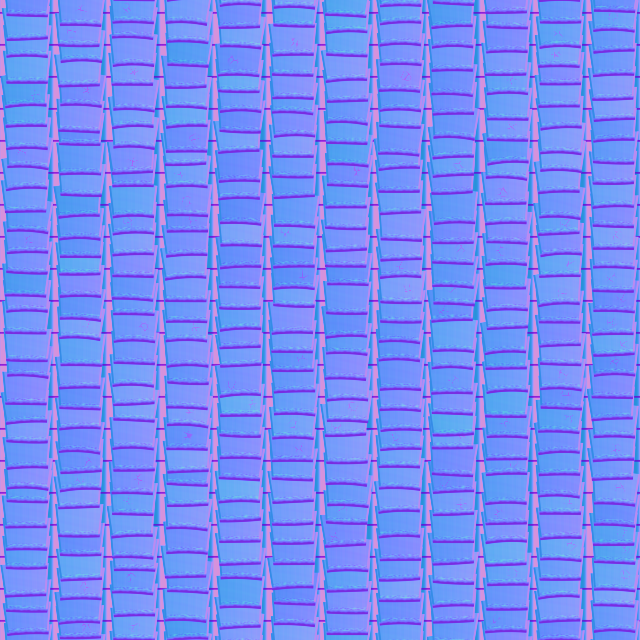
Write a three.js fragment shader that draws this texture map.

```glsl
varying vec2 vUv;

const float COLUMNS = 12.0;
const float ROWS = 30.0;
const float JOINTS = 20.0;
const float PITCH = COLUMNS / ROWS;  // row height in column widths
const float SOFT = 0.012;            // half width of smoothed edges

vec4 hash4(vec2 p) {
  vec4 h = fract(p.xyxy * vec4(0.1031, 0.1030, 0.0973, 0.1099));
  h += dot(h, h.wzxy + 33.33);
  return fract((h.xxyz + h.yzzw) * h.zywx);
}

// Distances to the nearest and second nearest cell points
vec2 cellular(vec2 p) {
  vec2 base = floor(p), near = vec2(9.0);
  for (int y = -1; y <= 1; y++) {
    for (int x = -1; x <= 1; x++) {
      vec2 cell = base + vec2(float(x), float(y));
      float d = distance(p, cell + hash4(cell).xy);
      near = d < near.x ? vec2(d, near.x) : vec2(near.x, min(near.y, d));
    }
  }
  return near;
}

float above(float value, float edge) {
  return smoothstep(edge - SOFT, edge + SOFT, value);
}

float band(float value, float center, float radius) {
  return 1.0 - smoothstep(0.0, radius, abs(value - center));
}

float streaks(float x, float seed) {
  return sin(x * 47.0 + seed) + 0.6 * sin(x * 91.0 - seed * 2.0) + 0.4 * sin(x * 163.0 + seed * 3.0);
}

float ripple(float x, float seed) {
  return 0.6 * sin(x * 29.0 + seed) + 0.4 * sin(x * 67.0 - seed);
}

// Cover strips between the tile columns, with regular joints
vec2 gutterSlope(vec2 p, float joints) {
  float across = fract(p.x + 0.5) - 0.5;
  vec2 slope = vec2(mix(-0.92, 0.95, smoothstep(-0.065, 0.035, across)), 0.2);
  slope.x += 0.06 * sin(across * 90.0);
  float joint = abs(fract(p.y * joints / COLUMNS - 0.1) - 0.5) * COLUMNS / joints;
  return mix(slope, vec2(slope.x * 0.35 - 0.15, -1.1), 1.0 - above(joint, 0.016));
}

// Tapered outline: narrow lower end, wide upper end
float sideDistance(vec2 q, float size) {
  return mix(0.385, 0.455, clamp(q.y / size, 0.0, 1.0)) - abs(q.x);
}

// Short branching cracks in a few tiles
float cracks(vec2 q, vec4 rnd) {
  vec2 center = vec2(rnd.x - 0.5, 0.5 + 0.3 * rnd.y) * vec2(0.4, PITCH);
  vec2 cells = cellular(q * 8.0 + rnd.yz * 40.0);
  float line = 1.0 - smoothstep(0.03, 0.11, cells.y - cells.x);
  float patchMask = 1.0 - smoothstep(0.05, 0.13, distance(q, center));
  return line * patchMask * step(0.78, rnd.w);
}

// Surface slope of one tile; q starts at the middle of its lower edge
vec2 tileSlope(vec2 q, float side, vec4 rnd, vec4 wear) {
  vec2 tint = vec2(0.26, 0.2) * (rnd.zw - 0.5);
  tint += vec2(-0.16, 0.1) * smoothstep(0.86, 0.96, wear.x);
  vec2 slope = vec2(-0.1, 0.2) + tint;
  slope.x += 0.32 * q.x + 0.018 * streaks(q.x, rnd.x * 30.0);
  slope.y += 0.02 * ripple(q.y + q.x * 0.2, rnd.y * 30.0);

  // Chipped ridge above the lip
  float chips = cellular(q * vec2(15.0, 30.0) + wear.xy * 50.0).x;
  slope.y += 0.75 * (chips - 0.38) * band(q.y, 0.1, 0.05);
  slope += vec2(0.3, -0.35) * cracks(q, wear);

  // Raised sides and steep lower lip
  float rim = 1.0 - above(side, 0.036);
  slope = mix(slope, q.x < 0.0 ? vec2(-0.72, 0.12) : vec2(0.52, 0.1), rim);
  float edge = q.y + 0.006 * ripple(q.x, wear.z * 40.0);
  slope = mix(vec2(-0.1, -0.12), slope, smoothstep(0.05, 0.085, edge));
  return mix(vec2(-0.08, -0.85), slope, smoothstep(0.026, 0.056, edge));
}

// Overlapping tiles of one column, painted from the lowest upward
vec2 layTiles(vec2 p, vec2 slope) {
  float column = floor(p.x);
  float row = p.y / PITCH - hash4(vec2(column, 71.0)).x;
  float size = PITCH * 1.55;
  for (int i = -2; i <= 0; i++) {
    float index = floor(row) + float(i);
    vec2 id = vec2(column, mod(index, ROWS));
    vec4 rnd = hash4(id + 3.0);
    vec4 wear = hash4(id.yx + 57.0);
    float lift = 0.15 + 0.42 * rnd.x * rnd.x;
    vec2 q = vec2(p.x - column - 0.5, (row - index - lift) * PITCH);
    q.x -= 0.05 * (rnd.y - 0.5);
    float tilt = 0.11 * (wear.y - 0.5);
    q += tilt * vec2(-q.y, q.x);
    q.y += mix(-0.08, 0.22, wear.z) * q.x * q.x;
    float side = sideDistance(q, size);
    float cover = above(side, 0.0) * above(q.y, 0.0) * above(size - q.y, 0.0);
    slope = mix(slope, tileSlope(q, side, rnd, wear), cover);
  }
  return slope;
}

void main() {
  vec2 p = vUv * COLUMNS;
  vec2 slope = layTiles(p, gutterSlope(p, JOINTS));
  vec3 normal = normalize(vec3(slope, 1.0));
  gl_FragColor = vec4(normal * 0.5 + 0.5, 1.0);
}
```
